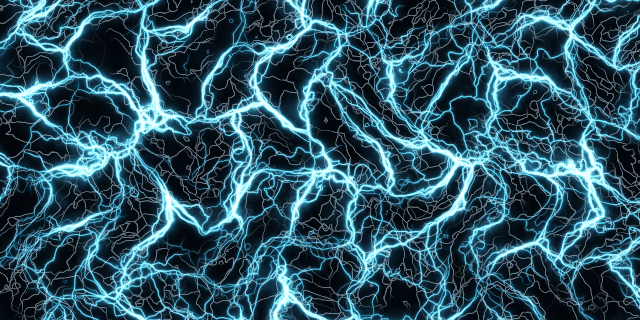
Give the GLSL for this pattern, as a Shadertoy shader.

```glsl
// Electric web: glowing cyan bolts over black, with fine grey hairline sparks.
// Bolts follow borders of a warped cellular noise; the strands share one web
// but crackle separately, so they split and merge into hot knots.

#define WEB_SCALE 4.4      // bolt cells per canvas height
#define BRANCH_SCALE 7.5   // side branch cells per canvas height
#define HAIR_SCALE 11.0    // hairline cells per canvas height
#define STRANDS 3          // filaments woven into each bolt
#define HALO_POWER 0.0060
#define CORE_WIDTH 0.0027
#define BRANCH_STRENGTH 0.30
#define GLOW_REACH 0.034   // fading length of the halo
#define HAIR_WIDTH 0.0006
#define HAIR_COLOR vec3(0.39, 0.44, 0.47)
#define ABSORPTION vec3(0.24, 0.79, 1.10)
#define NIGHT vec3(0.006, 0.018, 0.034)

vec2 hash2(vec2 p) {
    vec3 h = fract(p.xyx * vec3(0.1031, 0.1030, 0.0973));
    h += dot(h, h.yzx + 33.33);
    return fract((h.xx + h.yz) * h.zy);
}

// Bilinear value noise; unsmoothed weights leave sharp kinks.
vec2 blend(vec2 cell, vec2 w) {
    vec2 low = mix(hash2(cell), hash2(cell + vec2(1, 0)), w.x);
    vec2 high = mix(hash2(cell + vec2(0, 1)), hash2(cell + vec2(1, 1)), w.x);
    return mix(low, high, w.y);
}

float softNoise(vec2 p) {
    vec2 f = fract(p);
    return blend(floor(p), f * f * (3.0 - 2.0 * f)).x;
}

// Angular displacement in three rotated octaves.
vec2 crackle(vec2 p, float frequency, float amplitude, float seed) {
    const mat2 turn = mat2(0.8, 0.6, -0.6, 0.8);
    vec2 shift = vec2(0.0);
    p = p * frequency + seed * 19.7;
    for (int i = 0; i < 3; i++) {
        p = turn * p;
        shift += amplitude * (blend(floor(p), fract(p)) - 0.5);
        p *= 2.0;
        amplitude *= 0.5;
    }
    return shift;
}

// Distance to the nearest cell border, in canvas heights.
float borderDistance(vec2 p, float scale, float seed) {
    vec2 warpX = dFdx(p) * iResolution.y, warpY = dFdy(p) * iResolution.y;
    p = p * scale + seed * 31.0;
    vec2 cell = floor(p), f = fract(p), nearCell = vec2(0.0), nearest = vec2(0.0);
    float best = 8.0;
    for (int y = -1; y <= 1; y++)
    for (int x = -1; x <= 1; x++) {
        vec2 g = vec2(x, y);
        vec2 r = g + hash2(cell + g) - f;
        float d = dot(r, r);
        if (d < best) { best = d; nearest = r; nearCell = g; }
    }
    float border = 8.0;
    vec2 normal = vec2(1.0, 0.0);
    for (int y = -2; y <= 2; y++)
    for (int x = -2; x <= 2; x++) {
        vec2 g = nearCell + vec2(x, y);
        vec2 r = g + hash2(cell + g) - f;
        vec2 across = r - nearest;
        if (dot(across, across) > 0.0001) {
            across = normalize(across);
            float d = dot(0.5 * (nearest + r), across);
            if (d < border) { border = d; normal = across; }
        }
    }
    // Undo the stretching by the warp close to the border.
    float d = max(border, 0.0) / scale;
    float stretch = length(vec2(dot(warpX, normal), dot(warpY, normal)));
    return d / mix(1.0, clamp(stretch, 0.2, 3.0), exp(-d * 70.0));
}

// Light of a filament: white-hot core with a fading halo.
float filament(float d, float strength) {
    float x = d / (CORE_WIDTH * (0.5 + strength));
    float halo = HALO_POWER * strength / (d + 0.002) * exp(-d / GLOW_REACH);
    return 4.6 * min(strength, 1.1) * exp(-x * x) + halo;
}

void mainImage(out vec4 fragColor, in vec2 fragCoord) {
    float pixel = 1.0 / iResolution.y;
    vec2 p = fragCoord * pixel;

    // Swirls bend the whole web into arcs.
    vec2 q = p + 0.062 * sin(p.yx * 9.5 + vec2(0.6, 2.1))
               + 0.028 * sin(p.yx * 18.0 + p * 4.0 + vec2(3.7, 1.2));

    // Woven bolts, surging and dying along their length.
    float surge = softNoise(p * 7.5 + 7.3);
    float strength = mix(0.16, 1.9, surge * surge);
    vec2 web = q + crackle(p, 8.0, 0.05, 1.0);
    float energy = 0.0;
    for (int i = 0; i < STRANDS; i++) {
        float s = float(i);
        vec2 strand = web + crackle(p, 15.0, 0.035 + 0.03 * s, s + 2.0);
        energy += filament(borderDistance(strand, WEB_SCALE, 1.0), strength * (1.0 - 0.32 * s));
    }

    // Thinner side branches.
    float branchMask = smoothstep(0.35, 0.75, softNoise(p * 6.0 + 41.0));
    vec2 branch = q + crackle(p, 13.0, 0.08, 8.0);
    energy += filament(borderDistance(branch, BRANCH_SCALE, 3.0), BRANCH_STRENGTH * branchMask);

    // Jagged hairline sparks in patches.
    float hairs = 0.0;
    for (int i = 0; i < 2; i++) {
        float s = float(i);
        float d = borderDistance(q + crackle(p, 15.0, 0.10, s + 11.0), HAIR_SCALE, s + 5.0);
        float mask = smoothstep(0.22, 0.52, softNoise(p * 7.0 + 63.0 + 23.0 * s));
        hairs = max(hairs, mask * (1.0 - smoothstep(0.0, HAIR_WIDTH + pixel, d)));
    }

    // Exposure drives the cyan glow towards white.
    vec3 base = NIGHT + HAIR_COLOR * hairs;
    fragColor = vec4(1.0 - (1.0 - base) * exp(-energy * ABSORPTION), 1.0);
}
```
